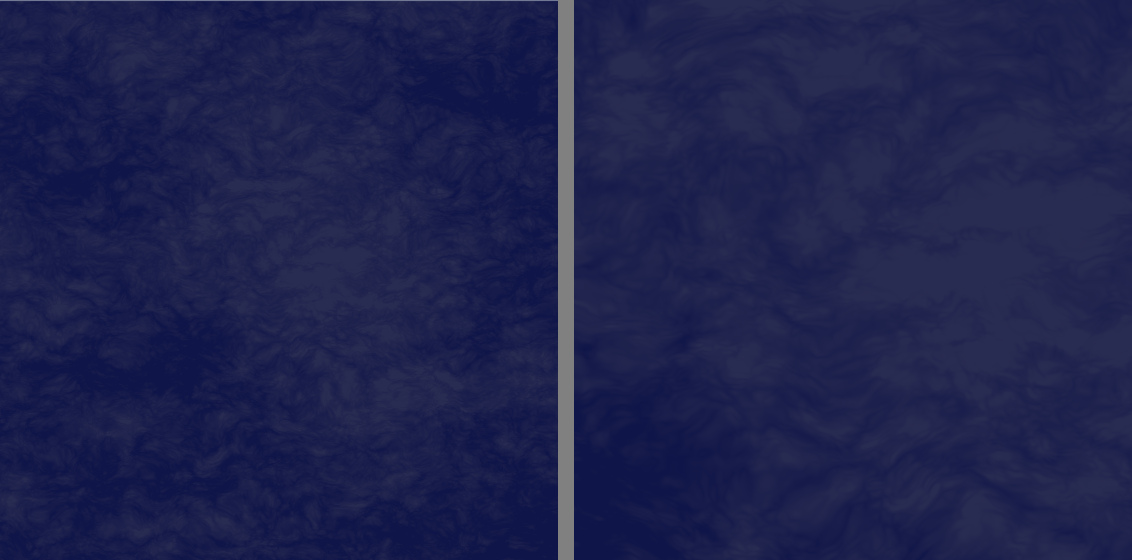
Left, the full canvas; right, a detail of the centre.
A WebGL 1 fragment shader for this texture:

```glsl
precision highp float;
// Deep navy crumpled surface: broad dark bands, fine wrinkles and a pale top rim.

uniform vec2 u_resolution;

const vec3 DEEP_NAVY = vec3(0.060, 0.082, 0.284);
const vec3 MID_NAVY = vec3(0.110, 0.128, 0.300);
const vec3 GREY_NAVY = vec3(0.162, 0.172, 0.320);
const vec3 RIM_GREY = vec3(0.44, 0.47, 0.58);

// Sine-free hash giving a gradient in [-1, 1]
vec2 hashGradient(vec2 cell) {
  vec3 h = fract(cell.xyx * vec3(0.1031, 0.1030, 0.0973));
  h += dot(h, h.yzx + 33.33);
  return fract((h.xx + h.yz) * h.zy) * 2.0 - 1.0;
}

float gradientNoise(vec2 p) {
  vec2 cell = floor(p);
  vec2 f = fract(p);
  vec2 blend = f * f * f * (f * (f * 6.0 - 15.0) + 10.0);
  float a = dot(hashGradient(cell), f);
  float b = dot(hashGradient(cell + vec2(1.0, 0.0)), f - vec2(1.0, 0.0));
  float c = dot(hashGradient(cell + vec2(0.0, 1.0)), f - vec2(0.0, 1.0));
  float d = dot(hashGradient(cell + vec2(1.0, 1.0)), f - vec2(1.0, 1.0));
  return mix(mix(a, b, blend.x), mix(c, d, blend.x), blend.y);
}

// Each octave is turned slightly to hide the lattice
vec2 nextOctave(vec2 p) {
  return mat2(1.94, 0.49, -0.49, 1.94) * p + vec2(17.3, 9.1);
}

float fbm(vec2 p, float gain) {
  float sum = 0.0;
  float amplitude = 1.0;
  for (int i = 0; i < 5; i++) {
    sum += amplitude * gradientNoise(p);
    p = nextOctave(p);
    amplitude *= gain;
  }
  return sum;
}

// Folded noise: thin dark creases between paler swellings
float wrinkles(vec2 p, float gain) {
  float sum = 0.0;
  float amplitude = 1.0;
  for (int i = 0; i < 4; i++) {
    float n = gradientNoise(p);
    sum += amplitude * sqrt(n * n + 0.0006);
    p = nextOctave(p);
    amplitude *= gain;
  }
  return sum;
}

vec2 warp(vec2 p, float frequency, float amount) {
  vec2 q = p * frequency;
  return p + amount * vec2(fbm(q + 41.7, 0.45), fbm(q + 83.2, 0.45));
}

vec3 navyRamp(float tone) {
  vec3 lower = mix(DEEP_NAVY, MID_NAVY, clamp(tone * 2.0, 0.0, 1.0));
  return mix(lower, GREY_NAVY, clamp(tone * 2.0 - 1.0, 0.0, 1.0));
}

void main() {
  vec2 p = gl_FragCoord.xy / u_resolution.y;

  // Broad bands stretch sideways; wrinkles follow a gentle finer warp
  vec2 bandPoint = warp(p, 4.0, 0.10);
  vec2 wrinklePoint = warp(p, 9.0, 0.035);
  float bands = fbm(bandPoint * vec2(2.0, 3.8) + 5.3, 0.52);
  float creases = wrinkles(wrinklePoint * vec2(15.0, 23.0) + 61.0, 0.75);

  float tone = 0.44 + 0.98 * bands + 1.05 * (creases - 0.46);
  vec3 colour = navyRamp(tone);

  // Thin pale rim along the top edge
  float rim = smoothstep(0.997, 0.999, p.y);
  gl_FragColor = vec4(mix(colour, RIM_GREY, rim), 1.0);
}
```
